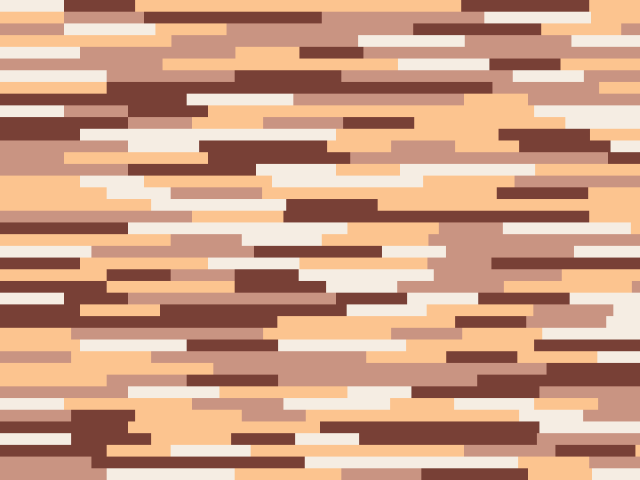
Give the GLSL for this pattern, as a Shadertoy shader.

```glsl
// Rows of flat horizontal bars with random lengths in four warm earth tones.

#define ROWS 41            // a prime of the form 3k+2, so that cubing shuffles the rows
#define MAX_BARS 10        // enough of the shortest bars to cross the canvas
#define MIN_DIVISOR 5.0    // longest bar = width / 5
#define DIVISOR_STEPS 6.0  // shortest bar = width / 10
#define MAUVE_SHARE 0.28
#define PEACH_SHARE 0.27
#define BROWN_SHARE 0.25   // cream takes the rest
#define SEED 17.0

const vec3 MAUVE = vec3(0.79, 0.58, 0.51);
const vec3 PEACH = vec3(0.99, 0.77, 0.56);
const vec3 BROWN = vec3(0.47, 0.25, 0.21);
const vec3 CREAM = vec3(0.96, 0.93, 0.89);

// Sine-free hash of a 2D cell, 0 to 1
float hash(vec2 cell) {
    vec3 p = fract(vec3(cell.xyx) * 0.1031);
    p += dot(p, p.yzx + 33.33);
    return fract((p.x + p.y) * p.z);
}

// Shuffled colour choice: each bar index uses the palette evenly over all rows
vec3 barColor(int row, int bar) {
    int slot = (row + 11 * bar) % ROWS;
    int card = (slot * slot * slot * (bar + 3)) % ROWS;
    float pick = (float(card) + 0.5) / float(ROWS);
    if (pick < MAUVE_SHARE) return MAUVE;
    if (pick < MAUVE_SHARE + PEACH_SHARE) return PEACH;
    if (pick < MAUVE_SHARE + PEACH_SHARE + BROWN_SHARE) return BROWN;
    return CREAM;
}

// Bar length as a whole fraction of the canvas width
float barLength(int row, int bar) {
    float h = hash(vec2(float(row) + SEED, float(bar) * 7.0 + 3.0));
    return 1.0 / (MIN_DIVISOR + floor(h * DIVISOR_STEPS));
}

// Coverage of the area past an edge, smoothed over one pixel
float past(float position, float edge, float pixel) {
    return clamp((position - edge) / pixel + 0.5, 0.0, 1.0);
}

// Lay the bars of one row end to end from the left
vec3 rowColor(int row, float x, float pixel) {
    row = clamp(row, 0, ROWS - 1);
    vec3 color = barColor(row, 0);
    float edge = barLength(row, 0);
    for (int bar = 1; bar < MAX_BARS; bar++) {
        color = mix(color, barColor(row, bar), past(x, edge, pixel));
        edge += barLength(row, bar);
    }
    return color;
}

void mainImage(out vec4 fragColor, in vec2 fragCoord) {
    vec2 uv = fragCoord / iResolution.xy;
    vec2 pixel = 1.0 / iResolution.xy;

    // Blend the two rows that meet at the nearest row boundary
    float y = uv.y * float(ROWS);
    float boundary = floor(y + 0.5);
    int upper = int(boundary);
    vec3 color = mix(rowColor(upper - 1, uv.x, pixel.x),
                     rowColor(upper, uv.x, pixel.x),
                     past(y, boundary, pixel.y * float(ROWS)));

    fragColor = vec4(color, 1.0);
}
```
